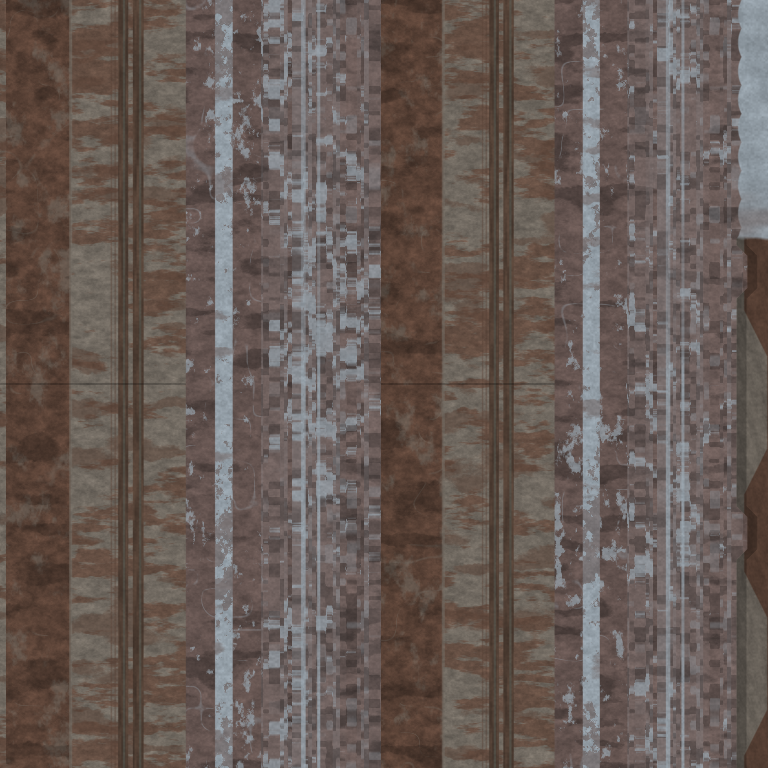
Write a WebGL 1 fragment shader that draws this texture.

```glsl
precision highp float;
uniform vec2 u_resolution;

#define PERIOD 0.488
#define START 0.008
#define COLUMNS 130.0
#define GRAIN 0.09
#define RUST vec3(0.345, 0.255, 0.210)
#define SAGE vec3(0.440, 0.412, 0.378)
#define MAUVE vec3(0.392, 0.328, 0.312)
#define ASH vec3(0.465, 0.435, 0.435)
#define PALE vec3(0.580, 0.622, 0.655)
#define GROOVE vec3(0.300, 0.235, 0.195)

float hash(vec2 p) {
  vec3 q = fract(vec3(p.xyx) * 0.1031);
  q += dot(q, q.yzx + 33.33);
  return fract((q.x + q.y) * q.z);
}

float noise(vec2 p) {
  vec2 i = floor(p), f = fract(p);
  f = f * f * (3.0 - 2.0 * f);
  return mix(mix(hash(i), hash(i + vec2(1, 0)), f.x),
             mix(hash(i + vec2(0, 1)), hash(i + vec2(1, 1)), f.x), f.y);
}

float fbm(vec2 p) {
  float sum = 0.0, amp = 0.5, total = 0.0;
  for (int i = 0; i < 5; i++) {
    sum += amp * noise(p);
    total += amp;
    p = p * 2.03 + 17.3;
    amp *= 0.62;
  }
  return sum / total;
}

// Antialiased vertical band between a and b
float band(float x, float a, float b) {
  float w = 0.75 / u_resolution.x;
  return smoothstep(a - w, a + w, x) * (1.0 - smoothstep(b - w, b + w, x));
}

// Thin, ragged horizontal dark marks
float streaks(vec2 p, float density) {
  float y = p.y * density + 1.3 * fbm(p * 22.0);
  float mark = noise(vec2(p.x * 18.0, y)) + 0.35 * (fbm(p * vec2(50.0, 110.0)) - 0.5);
  return smoothstep(0.64, 0.80, mark);
}

// Fine curved scratches along one level of a noise field
float scratches(vec2 p) {
  float ridge = 1.0 - smoothstep(0.0, 0.035, abs(noise(p * 32.0) - 0.5));
  return ridge * smoothstep(0.5, 0.65, fbm(p * 26.0 + 60.0));
}

vec3 rustBoard(vec2 p) {
  float wear = fbm(p * vec2(38.0, 30.0) + 5.0);
  vec3 c = RUST * (0.70 + 0.60 * fbm(p * vec2(75.0, 95.0)));
  c = mix(c, SAGE, 0.55 * smoothstep(0.53, 0.74, wear));
  c = mix(c, SAGE, 0.35 * scratches(p));
  return c * (1.0 - 0.18 * streaks(p, 55.0));
}

vec3 sageBoard(vec2 p, float s) {
  float blotch = fbm(p * vec2(16.0, 58.0) + 31.0)
               + 0.24 * (noise(p * vec2(9.0, 7.0) + 8.0) - 0.5);
  vec3 c = mix(SAGE, RUST * 1.1, 0.8 * smoothstep(0.49, 0.62, blotch));
  c *= 0.80 + 0.40 * fbm(p * vec2(80.0, 150.0));
  c = mix(c, RUST, 0.5 * streaks(p + 3.0, 62.0));
  float fluting = band(s, 0.146, 0.159) + band(s, 0.165, 0.179);
  c = mix(c, GROOVE * (0.85 + 0.35 * noise(vec2(s * 350.0, p.y * 30.0))), fluting);
  float glint = band(s, 0.152, 0.155) + band(s, 0.173, 0.176);
  c = mix(c, vec3(0.33, 0.34, 0.31), 0.6 * glint);
  float reeds = band(s, 0.136, 0.138) + band(s, 0.141, 0.143);
  return mix(c, RUST, 0.4 * reeds);
}

vec3 mauveBoard(vec2 p, float s) {
  vec3 c = MAUVE * (0.78 + 0.44 * fbm(p * vec2(60.0, 100.0) + 9.0));
  c *= 1.0 - 0.22 * streaks(p + 7.0, 75.0);

  // Narrow columns that carry shifted slices of the same wear
  float w = s * COLUMNS + 0.5 * sin(s * 190.0);
  float column = floor(w) + smoothstep(0.75, 1.0, fract(w));
  float zone = band(s, 0.332, PERIOD);
  float tone = noise(vec2(column, 4.5));
  float blocks = noise(vec2(column + 40.0, p.y * 95.0));
  float dash = smoothstep(0.55, 0.65, blocks);
  float bars = zone * (0.5 + 0.5 * band(s, 0.415, PERIOD));
  vec3 slat = mix(c, ASH, 0.85 * tone) * (1.05 - 0.20 * dash);
  c = mix(c, slat, zone);
  c = mix(c, PALE, 0.30 * bars * smoothstep(0.72, 0.85, noise(vec2(column + 9.0, p.y * 70.0))));

  // Flaked pale paint, stepped from column to column
  vec2 q = p + vec2(column / COLUMNS - s, 0.03 * tone) * zone;
  float region = noise(p * vec2(9.0, 6.0) + 12.0) - 0.5;
  float chips = fbm(q * vec2(62.0, 46.0) + 41.0) + 0.22 * region
              + 0.07 * band(s, 0.335, 0.43) - 0.06;
  c = mix(c, PALE, 0.75 * smoothstep(0.57, 0.69, chips));
  c = mix(c, PALE, 0.35 * scratches(p + 5.0) * (1.0 - zone));
  float lines = band(s, 0.384, 0.390) + band(s, 0.405, 0.409);
  c = mix(c, PALE, lines * (0.35 + 0.6 * noise(vec2(s * 20.0, p.y * 16.0))));

  // Main pale stripe, worn through in places
  float worn = fbm(p * vec2(95.0, 85.0)) + 0.45 * (noise(vec2(s * 3.0, p.y * 7.0)) - 0.5);
  vec3 paint = mix(PALE, ASH * 0.98, 0.85 * smoothstep(0.54, 0.64, worn));
  paint *= 0.92 + 0.16 * fbm(p * 120.0);
  paint = mix(paint, ASH, 0.7 * streaks(p + 2.0, 60.0));
  return mix(c, paint, band(s, 0.272, 0.295));
}

// Right margin: pale scallops above, chamfered wood pieces below
vec3 margin(vec3 c, vec2 p) {
  float px = 1.0 / u_resolution.x;
  float lobe = abs(fract(p.y * 27.0) - 0.5);
  float upper = smoothstep(0.692, 0.696, p.y + 0.008 * noise(p * 60.0));
  float notch = abs(fract(p.y / 0.34 + 0.1) - 0.5) * 0.34;
  float joint = 0.962 + clamp(notch - 0.135, 0.0, 0.014);
  float brown = smoothstep(-px, px, p.x - 0.984 + 0.5 * clamp(notch - 0.09, -0.03, 0.03));
  vec3 wood = mix(SAGE * 0.9, RUST * 0.92, brown);
  wood *= 0.82 + 0.36 * fbm(vec2(p.x * 90.0, p.y * 45.0 + p.x * 60.0));
  wood *= 1.0 - 0.22 * band(p.x, joint - 0.003, joint + 0.010);
  vec3 shell = PALE * (0.86 + 0.14 * noise(p * vec2(45.0, 27.0)) + 0.14 * lobe);
  shell = mix(shell, ASH, smoothstep(0.77, 0.71, p.y) * noise(p * vec2(30.0, 90.0)));
  float left = mix(joint - 0.003, 0.961 + 0.018 * lobe * lobe, upper);
  return mix(c, mix(wood, shell, upper), smoothstep(-px, px, p.x - left));
}

void main() {
  vec2 p = gl_FragCoord.xy / u_resolution;

  // Board coordinate; the second set is slightly narrower
  float x = p.x - START;
  float s = x < PERIOD ? x : (x - PERIOD) * 1.035;
  if (x < 0.0) s = 0.2;

  vec3 c = rustBoard(p);
  c = mix(c, sageBoard(p, s), band(s, 0.084, 1.0));
  c = mix(c, SAGE, 0.65 * band(s, 0.082, 0.086));
  c = mix(c, mauveBoard(p, s), band(s, 0.234, 1.0));

  // Faint seam across the wooden boards
  float seam = 1.0 - smoothstep(0.0006, 0.002, abs(p.y - 0.5));
  c *= 1.0 - 0.22 * seam * (1.0 - band(s, 0.234, 1.0));

  c = margin(c, p);
  c *= 1.0 + GRAIN * (noise(p * 420.0) + noise(p * vec2(150.0, 260.0)) - 1.0);
  gl_FragColor = vec4(c, 1.0);
}
```
